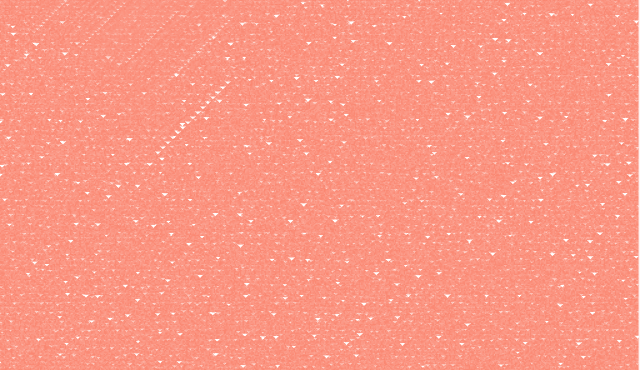
Reproduce this pattern procedurally as a WebGL 2 fragment shader.

```glsl
#version 300 es
precision highp float;
// Coral field of fine grain strewn with small white triangles that point down,
// like a chaotic cellular automaton. Scattered layers of jittered cells make
// the triangles; dotted diagonal streaks order the upper left.
uniform vec2 u_resolution;
out vec4 fragColor;

const float ROWS = 296.0; // grain rows over the canvas height

float hash(vec2 cell, float seed) {
    uvec2 k = uvec2(ivec2(cell) + 4096);
    uint n = k.x * 1597334677u ^ k.y * 3812015801u ^ uint(seed * 64.0) * 2654435769u;
    n = (n ^ (n >> 15)) * 2246822519u;
    n = (n ^ (n >> 13)) * 3266489917u;
    return float((n ^ (n >> 16)) >> 8) / 16777216.0;
}

float valueNoise(vec2 p, float seed) {
    vec2 i = floor(p), f = smoothstep(0.0, 1.0, fract(p));
    float low = mix(hash(i, seed), hash(i + vec2(1, 0), seed), f.x);
    float high = mix(hash(i + vec2(0, 1), seed), hash(i + vec2(1, 1), seed), f.x);
    return mix(low, high, f.y);
}

// Coverage of a triangle with a flat top and its tip below
float triangle(vec2 q, float halfWidth, float pixel) {
    float top = q.y - 0.5 * halfWidth;
    float sides = (abs(q.x) - q.y - 0.5 * halfWidth) * 0.707;
    return 1.0 - smoothstep(-0.6 * pixel, 0.6 * pixel, max(top, sides));
}

// One triangle at most per cell, with every row of cells shifted at random
float scatter(vec2 p, float size, float halfWidth, float chance, float seed, float pixel) {
    float row = floor(p.y / size);
    p.x += size * hash(vec2(row, 7.0), seed);
    vec2 cell = vec2(floor(p.x / size), row);
    float r = halfWidth * mix(0.7, 1.2, hash(cell, seed + 1.0));
    vec2 jitter = vec2(hash(cell, seed + 2.0), hash(cell, seed + 3.0)) - 0.5;
    vec2 q = p - (cell + 0.5) * size - jitter * max(size - 2.0 * r - 1.0, 0.0);
    return step(hash(cell, seed + 4.0), chance) * triangle(q, r, pixel);
}

// Row of triangles climbing to the right along x - y = offset
float streak(vec2 p, float offset, vec2 span, float pitch, float r, float pixel) {
    float along = p.x + p.y;
    float center = (floor(along / pitch) + 0.5) * pitch;
    vec2 q = p - 0.5 * vec2(center + offset, center - offset);
    float inside = step(span.x, center) * step(center, span.y);
    return inside * triangle(q, r, pixel);
}

void main() {
    vec2 uv = gl_FragCoord.xy / u_resolution.y;
    vec2 p = uv * ROWS;
    float pixel = ROWS / u_resolution.y;
    float across = uv.x - uv.y;

    // Ordered zone in the upper left
    float order = (1.0 - smoothstep(-0.5, -0.2, across)) * smoothstep(0.95, 1.25, uv.x + uv.y);

    // Fine grain, turning into diagonal stripes where ordered
    float grain = valueNoise(p - 0.5, 1.0);
    float stripes = valueNoise(vec2(across * ROWS * 0.5, 3.0), 2.0);
    float white = 0.05 + 0.2 * mix(grain, stripes, 0.45 * order);

    // Triangles from dense and faint to rare and bright
    float calm = 1.0 - 0.6 * order;
    white += 0.17 * scatter(p, 3.7, 1.15, 0.45, 10.0, pixel);
    white += 0.17 * scatter(p, 4.3, 1.25, 0.45, 20.0, pixel);
    white += 0.45 * calm * scatter(p, 7.0, 1.5, 0.6, 30.0, pixel);
    white += 0.85 * calm * scatter(p, 16.0, 2.1, 0.55, 40.0, pixel);

    // Dotted streaks, the last one boldest
    for (int i = 0; i < 5; i++) {
        float n = float(i);
        bool bold = i == 4;
        vec2 span = bold ? vec2(1.01, 1.4) : vec2(1.0 + 0.08 * n, 1.2 + 0.13 * n);
        float dots = streak(p, (-0.82 + 0.165 * n) * ROWS, span * ROWS,
                            bold ? 8.0 : 5.0, bold ? 2.2 : 1.3, pixel);
        white += (bold ? 0.8 : 0.45) * dots;
    }

    // Pale right margin
    float margin = (u_resolution.x - gl_FragCoord.x) * pixel;
    white = mix(white, 0.9, 1.0 - smoothstep(0.7, 1.6, margin));

    vec3 coral = vec3(0.98, 0.5, 0.41);
    fragColor = vec4(mix(coral, vec3(1.0), clamp(white, 0.0, 1.0)), 1.0);
}
```
